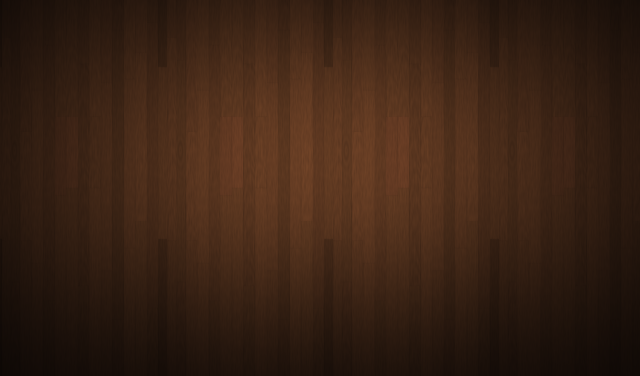
Reproduce this texture procedurally as a Shadertoy shader.

```glsl
// Dark brown wooden planks, standing upright, under a soft oval glow.
// A group of fifteen boards repeats sideways; each board has a tone, two end
// joints, and grain made of layered sines, ring contours and cellular pores.

float hash(vec2 p) {
    p = fract(p * vec2(0.1731, 0.3117));
    p += dot(p, p.yx + 19.19);
    return fract((p.x + p.y) * p.x * 37.0);
}

// Cellular noise: distance to the nearest scattered point
float cellular(vec2 p) {
    vec2 cell = floor(p), f = fract(p);
    float nearest = 2.0;
    for (int j = -1; j <= 1; j++)
    for (int i = -1; i <= 1; i++) {
        vec2 o = vec2(i, j), id = cell + o;
        vec2 point = o + vec2(hash(id), hash(id + 47.3));
        nearest = min(nearest, length(point - f));
    }
    return nearest;
}

// Middle tone, lower joint height and upper joint height of each board
vec3 boardLayout(int i) {
    vec3 boards[15] = vec3[15](
        vec3(0.97, 0.364, 0.822), vec3(0.98, 0.36, 0.90), vec3(0.93, 0.25, 0.84),
        vec3(1.03, 0.36, 0.65), vec3(1.05, 0.30, 0.76), vec3(0.96, 0.20, 0.88),
        vec3(1.04, 0.48, 0.69), vec3(1.08, 0.50, 0.69), vec3(0.95, 0.24, 0.83),
        vec3(1.02, 0.50, 0.69), vec3(1.01, 0.28, 0.78), vec3(0.90, 0.15, 0.92),
        vec3(1.03, 0.34, 0.79), vec3(1.05, 0.411, 0.86), vec3(0.92, 0.18, 0.94));
    return boards[i];
}

// Tone of each board beyond its joints
float endTone(int i) {
    float tones[15] = float[15](0.80, 0.94, 0.91, 1.0, 1.03, 0.95, 1.02, 1.02,
                                0.96, 1.04, 0.99, 0.91, 1.03, 1.01, 0.91);
    return tones[i];
}

// Grain brightness offset; p is within the group, q runs across one board
float woodGrain(vec2 p, float q, float board, float piece) {
    float seed = hash(vec2(board + 3.0, piece + 8.0));
    float drift = sin(p.y * 0.045 + seed * 40.0) + 0.5 * sin(p.y * 0.11 + seed * 17.0);

    // Straight fibres that fade in and out along the board
    float fibre = sin(p.x * 1.25 + drift * 0.9 + seed * 9.0)
                * (0.6 + 0.4 * sin(p.y * 0.19 + p.x * 0.8))
                + 0.8 * sin(p.x * 2.05 - drift * 1.3 + sin(p.y * 0.13 + p.x));

    // Arched growth rings, strong on some boards only
    float bend = q + 0.12 * drift;
    float arch = sin(bend * bend * 24.0 + p.y * (0.13 + 0.12 * seed) + drift * 1.5);
    float archAmount = smoothstep(0.35, 0.8, seed);

    // Oval knot on the third board
    vec2 k = (p - vec2(26.5, 270.0)) / vec2(4.5, 17.0);
    float r = length(k);
    float knot = (board == 2.0) ? exp(-r * r * 0.7) : 0.0;
    float rings = sin(r * 9.0 + 0.6 * drift);

    // Short pores stretched along the board
    float pores = cellular(p * vec2(0.5, 0.1) + board * 7.0) - 0.48;

    float grain = 0.015 * fibre + 0.026 * archAmount * arch + 0.09 * pores;
    return mix(grain, 0.055 * rings - 0.05, knot);
}

void mainImage(out vec4 fragColor, in vec2 fragCoord) {
    vec2 uv = fragCoord / iResolution.xy;
    vec2 p = uv * vec2(768.0, 450.0);
    float blur = 450.0 / iResolution.y;

    // Repeating group: three narrow boards, then twelve wider ones
    p.x = mod(p.x + 9.0, 199.0);
    float width = p.x < 33.0 ? 11.0 : 166.0 / 12.0;
    float s = p.x < 33.0 ? p.x / width : 3.0 + (p.x - 33.0) / width;
    float board = min(floor(s), 14.0);
    float q = s - board - 0.5;
    int index = int(board);

    // Tone of the piece between or beyond the end joints
    vec3 plank = boardLayout(index);
    float below = (uv.y - plank.y) * 450.0;
    float above = (uv.y - plank.z) * 450.0;
    float middle = smoothstep(-blur, blur, below) * (1.0 - smoothstep(-blur, blur, above));
    float piece = step(0.0, below) + step(0.0, above);
    float tone = mix(endTone(index), plank.x, middle);

    // Thin seams, broken along their length, and faint end joints
    float side = (0.5 - abs(q)) * width;
    float joint = min(abs(below), abs(above));
    float broken = 0.6 + 0.4 * sin(p.y * 0.037 + floor(s + 0.5) * 2.4);
    float seam = 0.07 * broken * (1.0 - smoothstep(0.0, 0.4 + blur, side))
               + 0.03 * (1.0 - smoothstep(0.0, 0.3 + blur, joint));

    float wood = tone * (1.0 + woodGrain(p, q, board, piece)) * (1.0 - seam);

    // Oval glow, a little above the centre
    vec2 d = (uv - vec2(0.5, 0.58)) * 2.0;
    float light = 0.03 + 0.367 * exp(-1.04 * dot(d, d));

    // Brown, with slightly redder pieces on two neighbouring boards
    float red = (board == 6.0 || board == 7.0) ? 0.1 + 0.4 * middle
                                               : 0.25 * hash(vec2(board, piece + 2.0));
    vec3 brown = mix(vec3(1.0, 0.605, 0.34), vec3(1.03, 0.575, 0.35), red);
    vec3 color = brown * light * wood + vec3(0.0, 0.0, 0.003);
    fragColor = vec4(color, 1.0);
}
```
